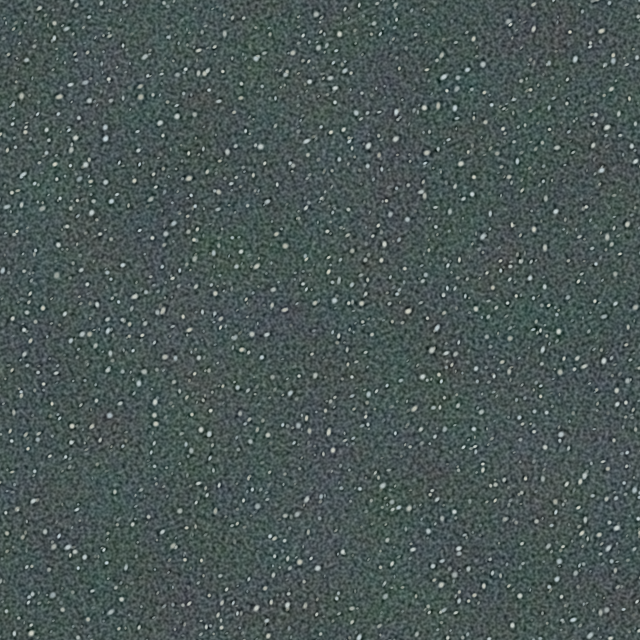
Write a WebGL 2 fragment shader that draws this texture.

```glsl
#version 300 es
precision highp float;

uniform vec2 u_resolution;
out vec4 fragColor;

const float TAU = 6.28319;
const vec3 BASE = vec3(0.283, 0.333, 0.328);
const vec3 SPECK = vec3(0.79, 0.82, 0.80);

// Integer hash: three random values in 0..1 for a lattice cell
vec3 hash3(vec2 cell, int seed) {
    uvec3 v = uvec3(ivec3(ivec2(cell), seed) + 4096);
    v = v * 1664525u + 1013904223u;
    v.x += v.y * v.z;
    v.y += v.z * v.x;
    v.z += v.x * v.y;
    v ^= v >> 16u;
    v.x += v.y * v.z;
    v.y += v.z * v.x;
    v.z += v.x * v.y;
    return vec3(v >> 8u) / 16777216.0;
}

float cornerSlope(vec2 cell, vec2 offset, int seed) {
    float angle = TAU * hash3(cell, seed).x;
    return dot(vec2(cos(angle), sin(angle)), offset);
}

float gradientNoise(vec2 p, int seed) {
    vec2 cell = floor(p);
    vec2 f = p - cell;
    vec2 w = f * f * f * (f * (f * 6.0 - 15.0) + 10.0);
    vec2 e = vec2(1.0, 0.0);
    float low = mix(cornerSlope(cell, f, seed), cornerSlope(cell + e.xy, f - e.xy, seed), w.x);
    float high = mix(cornerSlope(cell + e.yx, f - e.yx, seed), cornerSlope(cell + e.xx, f - e.xx, seed), w.x);
    return mix(low, high, w.y);
}

mat2 rotation(float angle) {
    float c = cos(angle), s = sin(angle);
    return mat2(c, s, -s, c);
}

// Scattered soft flecks: x = brightness, y = dark rim, z = tint of the strongest fleck
vec3 fleckLayer(vec2 uv, float cells, float density, vec2 radii, vec2 strengths, int seed) {
    vec2 p = uv * cells;
    vec2 home = floor(p);
    vec3 result = vec3(0.0, 0.0, 0.5);
    for (int y = -1; y <= 1; y++) {
        for (int x = -1; x <= 1; x++) {
            vec2 cell = home + vec2(x, y);
            vec3 place = hash3(cell, seed);
            vec3 look = hash3(cell, seed + 1);
            vec3 form = hash3(cell, seed + 2);

            // Flecks gather in loose clusters
            float cluster = 1.0 + 1.3 * gradientNoise(cell / cells * 8.0, seed + 3);
            if (place.z > density * cluster) continue;

            float radius = mix(radii.x, radii.y, look.x * look.x);
            float strength = mix(strengths.x, strengths.y, look.y);
            vec2 d = rotation(-TAU * (0.04 + 0.22 * form.x)) * (uv - (cell + place.xy) / cells);
            float stretch = mix(1.0, 1.35, form.y);
            float dist = length(d * vec2(1.0 / stretch, stretch)) / radius;

            float body = strength * (1.0 - smoothstep(0.25, 1.0, dist));
            float rim = strength * smoothstep(0.6, 1.1, dist) * (1.0 - smoothstep(1.1, 1.9, dist));
            if (body > result.x) result.z = look.z;
            result.x = max(result.x, body);
            result.y = max(result.y, rim);
        }
    }
    return result;
}

// Fine two-octave grain, turned so that the lattices do not line up
float grain(vec2 uv, int seed) {
    return gradientNoise(rotation(0.4) * uv * 145.0, seed)
         + gradientNoise(rotation(1.1) * uv * 205.0, seed + 1);
}

// Faint drifts between green, violet and blue
vec3 colourDrift(vec2 uv) {
    float violet = gradientNoise(uv * 9.0, 31) + 0.7 * gradientNoise(uv * 36.0, 32);
    float blue = gradientNoise(uv * 11.0, 33) + 0.7 * gradientNoise(uv * 42.0, 34);
    return violet * vec3(0.022, -0.016, 0.012) + blue * vec3(-0.010, 0.0, 0.026);
}

vec3 fleckColour(float tint) {
    return SPECK + (tint - 0.5) * vec3(0.05, -0.01, -0.09);
}

vec3 addFlecks(vec3 colour, vec3 flecks) {
    colour -= 0.075 * flecks.y * (1.0 - flecks.x);
    return mix(colour, fleckColour(flecks.z), flecks.x);
}

void main() {
    vec2 uv = gl_FragCoord.xy / min(u_resolution.x, u_resolution.y);

    // Mottled ground
    vec3 colour = BASE + 0.165 * grain(uv, 11) + colourDrift(uv);
    colour += 0.018 * gradientNoise(uv * 5.0, 21);

    // Dim small flecks below, bright ones on top
    colour = addFlecks(colour, fleckLayer(uv, 60.0, 0.33, vec2(0.0028, 0.0046), vec2(0.25, 0.6), 51));
    colour = addFlecks(colour, fleckLayer(uv, 44.0, 0.45, vec2(0.0038, 0.0066), vec2(0.65, 1.0), 71));

    fragColor = vec4(clamp(colour, 0.0, 1.0), 1.0);
}
```
